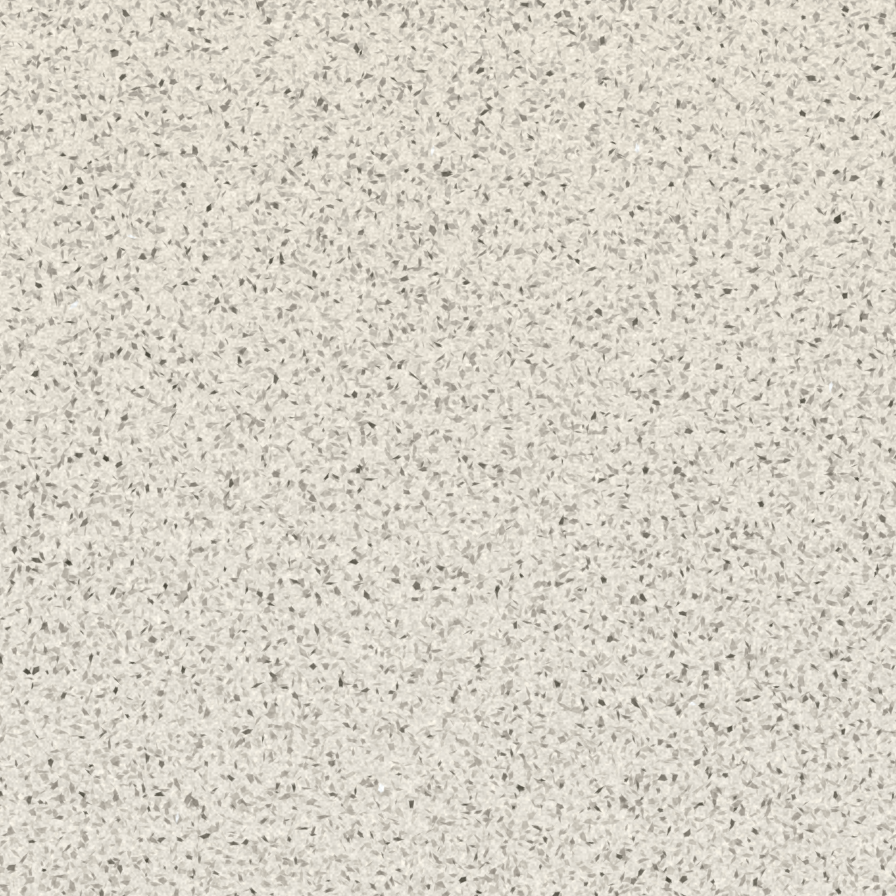
Give the GLSL for this texture, as a Shadertoy shader.

```glsl
const float TAU = 6.2832;

float hash(vec2 p) {
    return fract(sin(dot(p, vec2(127.1, 311.7))) * 43758.5);
}

float valueNoise(vec2 p) {
    vec2 cell = floor(p);
    vec2 f = fract(p);
    f = f * f * (3.0 - 2.0 * f);
    float low = mix(hash(cell), hash(cell + vec2(1, 0)), f.x);
    float high = mix(hash(cell + vec2(0, 1)), hash(cell + vec2(1, 1)), f.x);
    return mix(low, high, f.y);
}

mat2 rotation(float angle) {
    float c = cos(angle);
    float s = sin(angle);
    return mat2(c, s, -s, c);
}

// Signed distance to an irregular, elongated five-sided shard
float shardDistance(vec2 p, vec2 id, float radius) {
    float narrow = mix(0.3, 0.75, hash(id + 5.3));
    p = rotation(hash(id + 2.1) * TAU) * p;
    p.y /= narrow;
    float d = -radius;
    for (int i = 0; i < 5; i++) {
        vec2 key = id + 9.7 * float(i + 1);
        float angle = (float(i) + 0.75 * hash(key)) * TAU / 5.0;
        float reach = radius * mix(0.5, 1.0, hash(key + 3.9));
        d = max(d, dot(p, vec2(cos(angle), sin(angle))) - reach);
    }
    return d * narrow;
}

// Scatters one shard per occupied cell over the given colour
vec3 addChips(vec3 color, vec2 uv, float cells, float chance, float radius,
              vec3 dark, vec3 light, float seed, float soft) {
    vec2 home = floor(uv * cells);
    for (int y = -1; y <= 1; y++) {
        for (int x = -1; x <= 1; x++) {
            vec2 cell = home + vec2(x, y);
            vec2 id = cell + seed;
            vec2 jitter = vec2(hash(id + 0.4), hash(id + 7.6));
            vec2 p = uv - (cell + jitter) / cells;
            float size = radius * mix(0.5, 1.4, hash(id + 4.2));
            float cover = 1.0 - smoothstep(-soft, soft, shardDistance(p, id, size));
            float present = step(hash(id + 1.7), chance);
            vec3 chip = mix(dark, light, sqrt(hash(id + 6.8)));
            color = mix(color, chip, cover * present);
        }
    }
    return color;
}

void mainImage(out vec4 fragColor, in vec2 fragCoord) {
    vec2 uv = fragCoord / iResolution.y;
    float soft = max(0.0010, 0.6 / iResolution.y);

    // Cream binder, slightly warmer towards the top
    vec3 coolCream = vec3(0.897, 0.881, 0.843);
    vec3 warmCream = vec3(0.906, 0.882, 0.829);
    vec3 color = mix(coolCream, warmCream, smoothstep(0.1, 1.0, uv.y));

    // Pale crumbs, grey stone, dark slivers and rare white glints
    vec3 whiteStone = vec3(0.95, 0.93, 0.88);
    vec3 paleStone = vec3(0.80, 0.78, 0.735);
    vec3 lightGrey = vec3(0.81, 0.79, 0.745);
    vec3 greyStone = vec3(0.62, 0.595, 0.555);
    vec3 darkStone = vec3(0.32, 0.31, 0.265);
    vec3 glint = vec3(0.96, 0.97, 0.97);
    color = addChips(color, uv, 160.0, 0.45, 0.0034, color, whiteStone, 11.0, soft);
    color = addChips(color, uv, 165.0, 0.72, 0.0033, paleStone, color, 47.0, soft);
    color = addChips(color, uv, 118.0, 0.66, 0.0047, greyStone, lightGrey, 83.0, soft);
    color = addChips(color, uv, 86.0, 0.30, 0.0041, darkStone, greyStone, 139.0, soft);
    color = addChips(color, uv, 14.0, 0.03, 0.0065, glint, glint, 191.0, soft);

    // Fine sandy grain
    float coarse = valueNoise(uv * 260.0) - 0.5;
    float fine = valueNoise(uv * 430.0 + 31.0) - 0.5;
    color += 0.065 * coarse + 0.10 * fine;

    fragColor = vec4(clamp(color, 0.0, 1.0), 1.0);
}
```
